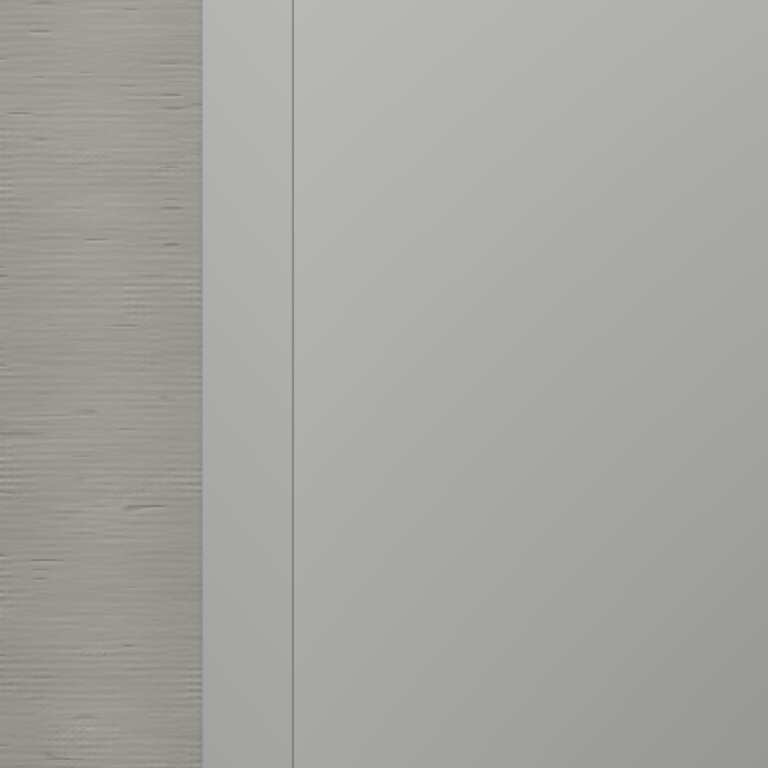
Reproduce this texture procedurally as a WebGL 2 fragment shader.

```glsl
#version 300 es
precision highp float;
// Smooth grey panel with a thin vertical groove beside a strip of brushed plaster.
// The panel is a blend of corner tones; the plaster is a height field of level
// streaks, sparse scratches and patches of grid weave, lit by finite differences.

uniform vec2 u_resolution;
out vec4 fragColor;

// Layout, in canvas units
const float PANEL_EDGE = 0.2635;
const float GROOVE_X = 0.3814;
const float GROOVE_HALF_WIDTH = 0.0014;

// Tones
const vec3 PANEL_TOP_LEFT = vec3(0.722, 0.722, 0.714);
const vec3 PANEL_TOP_RIGHT = vec3(0.684, 0.684, 0.677);
const vec3 PANEL_LOW_LEFT = vec3(0.652, 0.652, 0.647);
const vec3 PANEL_LOW_RIGHT = vec3(0.592, 0.592, 0.587);
const vec3 GROOVE_COLOR = vec3(0.525, 0.525, 0.515);
const vec3 PLASTER_TOP = vec3(0.618, 0.614, 0.585);
const vec3 PLASTER_LOW = vec3(0.582, 0.578, 0.550);

// Plaster relief
const float RIB_COUNT = 100.0;
const vec2 WEAVE_COUNT = vec2(98.0, 108.0);
const float RELIEF_STEP = 0.0018;
const float RELIEF_STRENGTH = 0.105;
const float SCRATCH_DEPTH = 0.085;
const float TAU = 6.28319;

float hash(vec2 cell) {
    uvec2 q = uvec2(ivec2(cell)) * uvec2(1597334673u, 3812015801u);
    uint n = (q.x ^ q.y) * 1597334673u;
    n = (n ^ (n >> 15)) * 2246822519u;
    return float((n ^ (n >> 13)) >> 8) / 16777216.0;
}

float noise(vec2 p) {
    vec2 cell = floor(p), f = fract(p);
    f = f * f * (3.0 - 2.0 * f);
    return mix(mix(hash(cell), hash(cell + vec2(1, 0)), f.x),
               mix(hash(cell + vec2(0, 1)), hash(cell + vec2(1, 1)), f.x), f.y);
}

float fbm(vec2 p) {
    float sum = 0.0, weight = 0.5;
    for (int i = 0; i < 4; i++) {
        sum += weight * noise(p);
        p = p * 2.03 + 17.0;
        weight *= 0.5;
    }
    return sum;
}

// Rough areas gather along both sides of the strip
float roughness(vec2 p) {
    float side = smoothstep(0.04, 0.0, p.x) + smoothstep(0.215, PANEL_EDGE, p.x);
    float patches = fbm(p * vec2(11.0, 19.0) + 4.0);
    return smoothstep(0.53, 0.74, patches + 0.11 * side);
}

float plasterHeight(vec2 p, float rough) {
    float y = p.y + 0.003 * (noise(p * vec2(9.0, 7.0)) - 0.5);
    float ribs = 0.5 + 0.5 * sin(TAU * RIB_COUNT * y);
    ribs *= noise(vec2(p.x * 16.0, y * 40.0) + 31.0);
    float streaks = noise(vec2(p.x * 14.0, y * 130.0));
    float fine = noise(vec2(p.x * 34.0, y * 250.0) + 53.0);
    float grain = noise(p * vec2(190.0, 260.0));

    // Rows of raised blocks, each with its own height
    vec2 weave = 0.5 + 0.5 * sin(TAU * WEAVE_COUNT * vec2(p.x, y));
    float blocks = weave.y * (0.45 + 0.55 * weave.x);
    blocks *= 0.3 + noise(vec2(p.x * 60.0, y * 75.0) + 11.0);
    float pits = noise(p * vec2(85.0, 130.0) + 71.0);

    float level = 0.28 * ribs + 0.40 * streaks + 0.30 * fine + 0.18 * grain;
    return level + rough * (0.65 * blocks + 0.50 * pits);
}

// Thin broken horizontal cuts
float scratches(vec2 p) {
    float cut = noise(vec2(p.x * 18.0, p.y * 170.0) + 91.0);
    float broken = noise(vec2(p.x * 40.0, p.y * 60.0) + 23.0);
    return smoothstep(0.80, 0.98, cut) * smoothstep(0.35, 0.75, broken);
}

vec3 plaster(vec2 p) {
    float rough = roughness(p);
    float here = plasterHeight(p, rough);
    float above = plasterHeight(p + vec2(0.0, RELIEF_STEP), rough);
    float right = plasterHeight(p + vec2(RELIEF_STEP, 0.0), rough);
    float light = (here - above) + 0.45 * (right - here);

    vec3 color = mix(PLASTER_LOW, PLASTER_TOP, p.y);
    color += 0.035 * (fbm(p * vec2(7.0, 26.0) + 9.0) - 0.47);
    color += 0.018 * smoothstep(0.13, 0.0, abs(p.x - 0.13)) - 0.007;
    color += RELIEF_STRENGTH * clamp(light, -1.2, 0.9);
    color -= SCRATCH_DEPTH * scratches(p);
    color += 0.5 * SCRATCH_DEPTH * scratches(p + vec2(0.0, 0.003));
    // Contact shade next to the panel
    return color - 0.025 * smoothstep(PANEL_EDGE - 0.008, PANEL_EDGE, p.x);
}

vec3 panel(vec2 p, float pixel) {
    float across = clamp((p.x - GROOVE_X) / (1.0 - GROOVE_X), 0.0, 1.0);
    vec3 color = mix(mix(PANEL_LOW_LEFT, PANEL_LOW_RIGHT, across),
                     mix(PANEL_TOP_LEFT, PANEL_TOP_RIGHT, across), p.y);

    // The narrow board brightens from the plaster towards the groove
    float board = 1.0 - smoothstep(GROOVE_X - pixel, GROOVE_X + pixel, p.x);
    color -= board * (0.008 + 0.010 * (GROOVE_X - p.x) / (GROOVE_X - PANEL_EDGE));
    color -= 0.020 * exp(-max(p.x - PANEL_EDGE, 0.0) / 0.002);

    float offset = abs(p.x - GROOVE_X) - GROOVE_HALF_WIDTH;
    float groove = 1.0 - smoothstep(-0.7 * pixel, 0.7 * pixel, offset);
    return mix(color, GROOVE_COLOR + 0.04 * (p.y - 0.5), groove);
}

void main() {
    vec2 p = gl_FragCoord.xy / u_resolution;
    float pixel = 1.0 / u_resolution.x;
    float onPanel = smoothstep(-pixel, pixel, p.x - PANEL_EDGE);
    fragColor = vec4(mix(plaster(p), panel(p, pixel), onPanel), 1.0);
}
```
